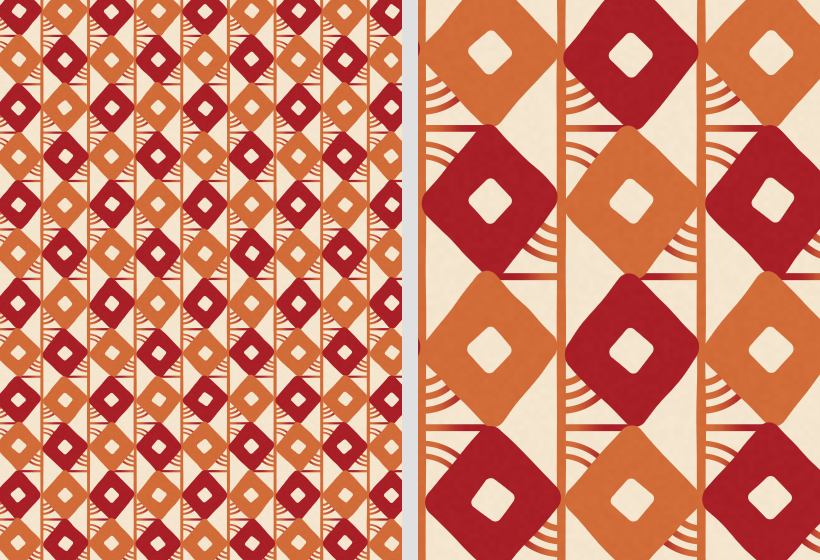
Left: the whole. Right: its middle third, enlarged.
A Shadertoy shader for this pattern:

```glsl
// Checkered columns of rounded, hand-cut diamonds with small square holes,
// split by thin upright bars. Alternate gaps carry curved stripes and a rule.
// Each diamond is a turned rounded box whose place and tilt come from a hash.

const vec3 CREAM  = vec3(0.96, 0.90, 0.81);
const vec3 ORANGE = vec3(0.82, 0.42, 0.22);
const vec3 RED    = vec3(0.66, 0.12, 0.15);

const float COLUMNS = 8.62;    // column pitch is one unit
const float ROW_PITCH = 1.037;
const vec2 FIRST_CENTER = vec2(0.398, 0.24);

float hash(vec2 p) {
    p = fract(p * vec2(0.1031, 0.1137));
    p += dot(p, p.yx + 33.33);
    return fract((p.x + p.y) * p.x * 17.31);
}

float noise(vec2 p) {
    vec2 i = floor(p), f = fract(p);
    f = f * f * (3.0 - 2.0 * f);
    return mix(mix(hash(i), hash(i + vec2(1, 0)), f.x),
               mix(hash(i + vec2(0, 1)), hash(i + vec2(1, 1)), f.x), f.y);
}

vec2 turn(vec2 p, float a) {
    float c = cos(a), s = sin(a);
    return vec2(c * p.x - s * p.y, s * p.x + c * p.y);
}

float roundedSquare(vec2 p, float halfSide, float radius) {
    vec2 q = abs(p) - halfSide + radius;
    return length(max(q, 0.0)) + min(max(q.x, q.y), 0.0) - radius;
}

float fill(float d, float pixel) {
    return clamp(0.5 - d / pixel, 0.0, 1.0);
}

// Concentric stripes between two radii
float rings(vec2 p, float firstRadius, float spacing, float count, float halfWidth) {
    float r = length(p);
    float n = clamp(round((r - firstRadius) / spacing), 0.0, count - 1.0);
    return abs(r - firstRadius - n * spacing) - halfWidth;
}

// Stripes in the gap below row 'row': left side on even rows, right on odd
vec3 drawGap(vec3 color, float x, float below, float row, float pixel) {
    bool leftSide = mod(row, 2.0) < 0.5;
    float fromBar = leftSide ? x + 0.5 : 0.5 - x;
    if (fromBar > 0.52) return color;
    float d = rings(vec2(fromBar, below), 0.22, 0.095, 3.0, 0.023);
    d = min(d, abs(below - 0.53) - 0.024);
    if (leftSide) {
        float fan = rings(vec2(fromBar, 1.06 - below), 0.33, 0.09, 2.0, 0.019);
        d = min(d, fan);
    }
    vec3 ink = mix(ORANGE, RED, smoothstep(0.06, 0.34, fromBar));
    return mix(color, ink, fill(d, pixel));
}

vec3 drawDiamond(vec3 color, vec2 p, vec2 cell, float pixel) {
    float a = hash(cell + 3.7), b = hash(cell + 19.1), c = hash(cell + 41.3);
    p -= (vec2(a, b) - 0.5) * vec2(0.025, 0.03);
    float tilt = 0.785 + 0.035 + (c - 0.5) * 0.08;
    float wobble = (noise(p * 5.0 + cell * 7.0) - 0.5) * 0.018;
    vec2 q = turn(p / vec2(0.955, 1.05), tilt);
    float body = roundedSquare(q, 0.39, 0.105) + wobble;
    float hole = roundedSquare(turn(p, tilt + (a - 0.5) * 0.22), 0.125, 0.045);
    hole += wobble * 0.6;
    vec3 paint = mod(cell.x + cell.y, 2.0) < 0.5 ? RED : ORANGE;
    color = mix(color, paint, fill(body, pixel));
    return mix(color, CREAM, fill(hole, pixel));
}

void mainImage(out vec4 fragColor, in vec2 fragCoord) {
    float pixel = COLUMNS / iResolution.x;
    vec2 p = vec2(fragCoord.x, iResolution.y - fragCoord.y) * pixel;

    // Gentle sag of the rows a little below the middle
    float sag = (p.y - 7.3) / 1.3;
    p.y -= 0.07 * exp(-sag * sag);

    p -= FIRST_CENTER;
    float column = floor(p.x + 0.5);
    float x = p.x - column;
    float row = floor(p.y / ROW_PITCH);
    float below = p.y - row * ROW_PITCH;

    // Ground, gap stripes and upright bars
    vec3 color = drawGap(CREAM, x, below, row, pixel);
    float barHalfWidth = 0.032 + 0.008 * (noise(p * vec2(1.0, 3.0) + 60.0) - 0.5);
    color = mix(color, ORANGE, fill(0.5 - abs(x) - barHalfWidth, pixel));

    // Diamonds above and below this gap
    for (float k = 0.0; k < 2.0; k++) {
        vec2 local = vec2(x, below - k * ROW_PITCH);
        color = drawDiamond(color, local, vec2(column, row + k), pixel);
    }

    // Faint print mottling
    color += (noise(p * 28.0 + 90.0) - 0.5) * 0.018;
    fragColor = vec4(clamp(color, 0.0, 1.0), 1.0);
}
```
